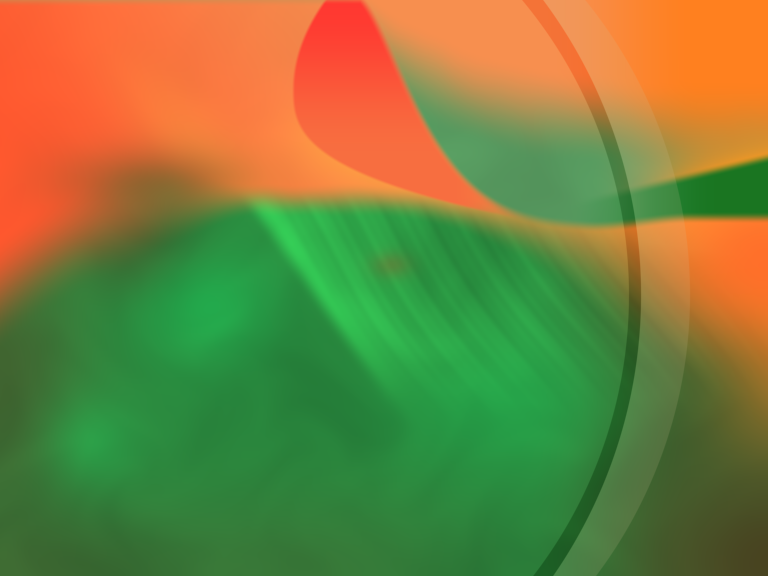
A Shadertoy shader for this background:

```glsl
// Soft abstract backdrop: an orange sky over a misty green field, with a red
// petal, a teal cloud valley and two thin crescents on the right.
// Curves give signed distances; glows, layered sines and soft masks blend them.

const vec3 RED_ORANGE = vec3(1.00, 0.34, 0.18);
const vec3 PEACH      = vec3(0.97, 0.56, 0.31);
const vec3 AMBER      = vec3(1.00, 0.50, 0.12);
const vec3 GOLD       = vec3(0.98, 0.63, 0.25);
const vec3 BROWN      = vec3(0.53, 0.37, 0.17);
const vec3 LEAF       = vec3(0.16, 0.53, 0.24);
const vec3 OLIVE      = vec3(0.28, 0.37, 0.18);
const vec3 EMERALD    = vec3(0.13, 0.67, 0.30);
const vec3 BRIGHT     = vec3(0.21, 0.84, 0.35);
const vec3 TEAL       = vec3(0.31, 0.61, 0.38);
const vec3 RIBBON     = vec3(0.10, 0.46, 0.13);
const vec3 CRIMSON    = vec3(1.00, 0.22, 0.19);
const vec3 CORAL      = vec3(0.97, 0.43, 0.25);
const vec3 VEIL       = vec3(0.82, 0.76, 0.60);
const float MOTTLE_GAIN  = 0.11;
const float STREAK_GAIN  = 0.035;
const float SHADE_AMOUNT = 0.45;
const float VEIL_AMOUNT  = 0.16;

// Circles as centre and radius; the crescents lie between them.
const vec3 RING_INNER = vec3(0.293, 0.488, 0.799);
const vec3 RING_MID   = vec3(0.257, 0.488, 0.856);
const vec3 RING_OUTER = vec3(0.387, 0.488, 0.811);

float glow(vec2 p, vec2 centre, vec2 radius) {
    vec2 q = (p - centre) / radius;
    return exp(-dot(q, q));
}

// Cloudy variation from warped, layered sines, roughly -1 to 1.
float mottle(vec2 p) {
    float sum = 0.0, gain = 0.5;
    for (int i = 0; i < 4; i++) {
        p += 0.35 * sin(p.yx * 1.7 + float(i));
        sum += gain * sin(p.x) * cos(p.y);
        p = mat2(1.3, 1.1, -1.1, 1.3) * p + 2.1;
        gain *= 0.6;
    }
    return sum;
}

// Lower rim of the cloud: depth below the top edge at each x.
float valley(float x) {
    float u = max(x - 0.625, 0.0);
    return 0.395 * (1.0 - exp(-17.7 * pow(u, 1.42))) - 0.018 * smoothstep(1.02, 1.2, x);
}

// Left rim of the petal: x at each depth.
float petalRim(float depth) {
    float upper = max(0.156 - depth, 0.0) / 0.156;
    float lower = max(depth - 0.156, 0.0) / 0.217;
    return 0.509 + 0.056 * upper * upper + 0.359 * pow(lower, 2.75);
}

float insideRing(vec2 p, vec3 ring, float aa) {
    return smoothstep(-aa, aa, ring.z - length(p - ring.xy));
}

void mainImage(out vec4 fragColor, in vec2 fragCoord) {
    // x spans 0 to 4/3; depth is measured down from the top.
    vec2 p = fragCoord / iResolution.xy * vec2(4.0 / 3.0, 1.0);
    float x = p.x, d = 1.0 - p.y;
    vec2 q = vec2(x, d);
    float aa = 0.8 / iResolution.y;

    // Distances to the petal and valley rims, corrected for slope.
    float e = 0.002;
    float rimSlope = (petalRim(d + e) - petalRim(d - e)) / (2.0 * e);
    float rim = (x - petalRim(d)) / length(vec2(1.0, rimSlope));
    float dipSlope = (valley(x + e) - valley(x - e)) / (2.0 * e);
    float dip = (d - valley(x)) / length(vec2(1.0, dipSlope));

    // Diagonal beam and the fine fibres that run beside it.
    float beam = (x - 0.425 - 0.70 * (d - 0.321)) * 0.82;
    float bend = beam + 0.012 * sin(9.0 * d + 4.0 * x);
    float fibre = sin(bend * 210.0) * 0.5 + sin(bend * 390.0 + 5.0 * d) * 0.3
                + sin(bend * 95.0 + 1.0);
    float cloudy = mottle(q * 9.0);

    // Sky
    vec3 col = mix(RED_ORANGE, PEACH, smoothstep(-0.15, 0.75, x - 0.6 * (d - 0.1)));
    col = mix(col, AMBER, smoothstep(0.95, 1.22, x));
    col = mix(col, GOLD, 0.45 * exp(-pow((beam + 0.03) / 0.07, 2.0)) * smoothstep(0.0, 0.3, d));
    col = mix(col, GOLD, 0.7 * exp(-max(-rim, 0.0) / 0.045) * smoothstep(0.14, 0.30, d));
    col = mix(col, BROWN, 0.75 * glow(q, vec2(0.27, 0.315), vec2(0.15, 0.055)));
    col *= 1.0 + 0.03 * cloudy;

    // Green field with dark corners and soft lights
    vec3 field = mix(LEAF, OLIVE, 0.8 * glow(q, vec2(0.0, 0.65), vec2(0.16, 0.32)));
    field = mix(field, OLIVE, 0.8 * glow(q, vec2(0.24, 0.43), vec2(0.10, 0.08)));
    field = mix(field, OLIVE, 0.6 * glow(q, vec2(0.05, 1.0), vec2(0.35, 0.13)));
    field = mix(field, OLIVE, 0.4 * glow(q, vec2(0.55, 1.0), vec2(0.3, 0.15)));
    field = mix(field, OLIVE, 0.8 * smoothstep(0.9, 1.2, x));
    field = mix(field, EMERALD, 0.85 * glow(q, vec2(0.36, 0.53), vec2(0.12, 0.10)));
    field = mix(field, EMERALD, 0.5 * glow(q, vec2(0.16, 0.77), vec2(0.08, 0.08)));
    field = mix(field, EMERALD, 0.6 * glow(q, vec2(0.88, 0.70), vec2(0.20, 0.12)));
    float along = smoothstep(0.29, 0.37, d) * (1.0 - smoothstep(0.52, 0.76, d));
    float fan = smoothstep(-0.025, 0.02, beam) * exp(-max(beam, 0.0) / 0.17);
    field = mix(field, BRIGHT, along * (0.72 * fan + 0.25 * exp(-pow(beam / 0.016, 2.0))));
    field = mix(field, BROWN, 0.4 * glow(q, vec2(0.68, 0.46), vec2(0.035, 0.022)));
    field *= 1.0 + MOTTLE_GAIN * cloudy;
    field *= 1.0 + STREAK_GAIN * fibre * along * smoothstep(-0.03, 0.08, beam);

    float horizon = 0.35 + 0.16 * pow(max(0.3 - x, 0.0) / 0.3, 1.5)
                  + 0.5 * pow(max(x - 0.62, 0.0), 2.0);
    float blur = 0.03 + 0.07 * (1.0 - smoothstep(0.2, 0.45, x)) + 0.12 * smoothstep(0.75, 1.2, x);
    col = mix(col, field, smoothstep(-blur, blur, d - horizon + 0.008 * cloudy));

    // Warm light and dark corner at the right
    col = mix(col, vec3(1.0, 0.42, 0.16), 0.9 * glow(q, vec2(1.33, 0.45), vec2(0.17, 0.13)));
    col = mix(col, AMBER, 0.35 * glow(q, vec2(1.36, 0.70), vec2(0.12, 0.12)));
    col = mix(col, vec3(0.29, 0.23, 0.11), 0.8 * glow(q, vec2(1.34, 0.98), vec2(0.22, 0.17)));

    // Cloud above the valley, then the dark ribbon with its lit edge
    float lid = 0.20 * (1.0 - exp(-6.0 * max(x - 0.6, 0.0)));
    float mist = smoothstep(lid - 0.06, lid + 0.10, d + 0.012 * cloudy);
    vec3 cloud = mix(PEACH, AMBER, smoothstep(0.95, 1.22, x));
    cloud = mix(cloud, TEAL * (1.0 + 0.08 * cloudy), mist * mix(0.95, 0.4, smoothstep(1.02, 1.25, x)));
    float ribbonTop = 0.272 + 0.24 * (1.333 - x);
    cloud = mix(cloud, vec3(1.0, 0.6, 0.12), 0.85 * exp(-abs(ribbonTop - d) / 0.025) * smoothstep(1.08, 1.3, x));
    vec3 ribbon = mix(TEAL * vec3(0.65, 0.92, 0.75), RIBBON, smoothstep(1.05, 1.25, x));
    cloud = mix(cloud, ribbon, smoothstep(-0.008, 0.012, d - ribbonTop) * smoothstep(0.98, 1.14, x));
    col = mix(col, cloud, smoothstep(-0.012, 0.010, -dip));

    // Petal
    vec3 petal = mix(CRIMSON, CORAL, smoothstep(0.0, 0.27, d));
    float petalMask = smoothstep(-0.003, 0.004, rim) * smoothstep(-0.008, 0.008, dip);
    petalMask *= (1.0 - smoothstep(0.35, 0.40, d)) * (1.0 - smoothstep(0.78, 0.95, x));
    col = mix(col, petal, petalMask);

    // Crescents: a shaded one inside a pale one
    float inner = insideRing(p, RING_INNER, aa);
    float mid = insideRing(p, RING_MID, aa);
    float outer = insideRing(p, RING_OUTER, aa);
    float rightSide = step(0.8, x);
    col = mix(col, col * col, SHADE_AMOUNT * mid * (1.0 - inner) * rightSide);
    col = mix(col, VEIL, VEIL_AMOUNT * outer * (1.0 - mid) * rightSide);

    fragColor = vec4(clamp(col, 0.0, 1.0), 1.0);
}
```
